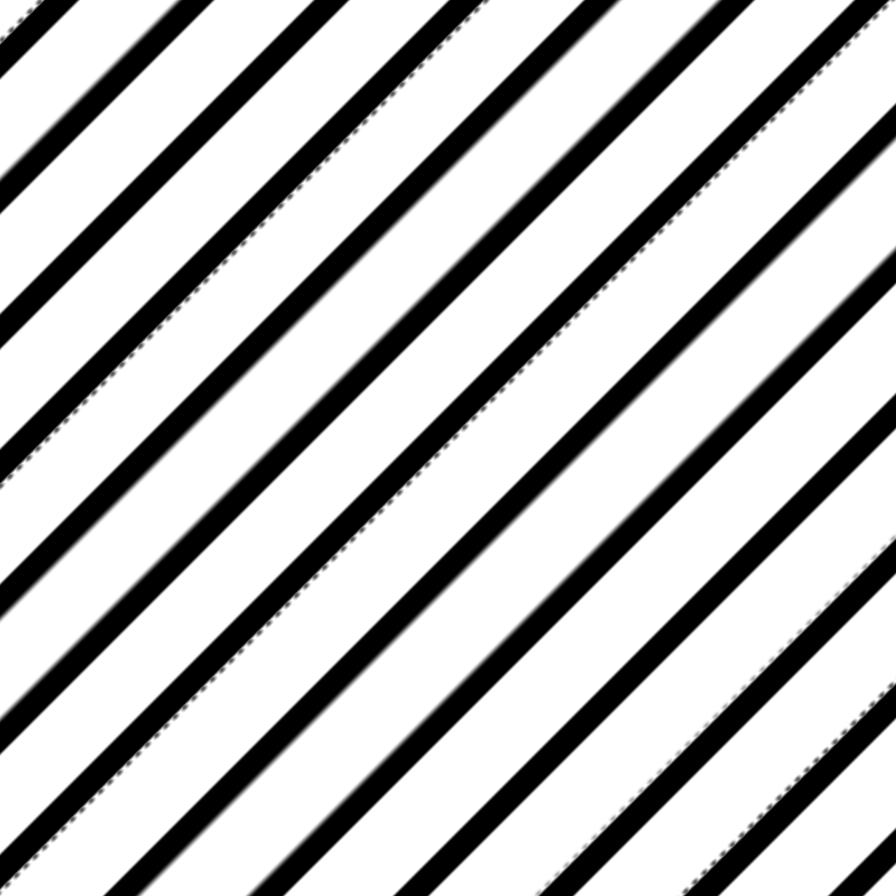
Reproduce this pattern procedurally as a Shadertoy shader.

```glsl
// Thirteen black diagonal stripes on white, rising to the right at 45 degrees.
// Stripes repeat along the falling diagonal with a tighter pitch above the main
// stripe than below it; some edges carry a grey fringe or a fine serration.

const vec3  PAPER = vec3(1.0);
const vec3  INK   = vec3(0.0);

// Lengths are measured along x + (1 - y), which runs from 0 to 2.
const float MAIN_STRIPE  = 0.9733;
const float PITCH_ABOVE  = 0.1508;
const float PITCH_BELOW  = 0.1618;
const float HALF_WIDTH   = 0.0196;
const float CRISP_BLUR   = 0.0060;
const float FRINGE_BLUR  = 0.0125;
const float TOOTH_DEPTH  = 0.0060;
const float TOOTH_INK    = 0.65;
const float TEETH_ACROSS = 96.0;

// Edge wear per stripe, upper left to lower right: -1 upper edge, +1 lower edge.
const int   REACH = 6;
const float TEETH[13]  = float[13](-1.0, 0.0, 0.0, 1.0, 0.0, 0.0, 1.0,
                                   0.0, 0.0, 0.0, -0.5, -1.0, 0.0);
const float FRINGE[13] = float[13](0.0, -1.0, 0.0, 0.0, 1.0, -1.0, 0.0,
                                   1.0, -1.0, 0.0, 0.0, 0.0, 0.0);

// Coverage of an edge; inside is positive, blur is the full ramp width.
float edgeCoverage(float inside, float blur, float pixel) {
    float ramp = max(blur, 2.0 * pixel);
    return smoothstep(-0.5 * ramp, 0.5 * ramp, inside);
}

// Solid stripe; the fringed side has a softer ramp.
float stripeInk(float offset, float fringe, float pixel) {
    float upperBlur = mix(CRISP_BLUR, FRINGE_BLUR, max(-fringe, 0.0));
    float lowerBlur = mix(CRISP_BLUR, FRINGE_BLUR, max(fringe, 0.0));
    return edgeCoverage(HALF_WIDTH + offset, upperBlur, pixel)
         * edgeCoverage(HALF_WIDTH - offset, lowerBlur, pixel);
}

// Grey teeth that stick out of one edge.
float teethInk(float offset, float along, float teeth, float pixel) {
    float outward = offset * sign(teeth);
    float wave = 0.5 + 0.5 * cos(6.2831853 * TEETH_ACROSS * along);
    float band = edgeCoverage(HALF_WIDTH + TOOTH_DEPTH - outward, CRISP_BLUR, pixel)
               * step(0.0, outward);
    return TOOTH_INK * abs(teeth) * wave * band;
}

void mainImage(out vec4 fragColor, in vec2 fragCoord) {
    vec2 uv = fragCoord / iResolution.xy;
    float pixel = 1.0 / min(iResolution.x, iResolution.y);

    // Diagonal coordinates: across the stripes and along them.
    float across = uv.x + 1.0 - uv.y - MAIN_STRIPE;
    float along = 0.5 * (uv.x + uv.y);

    // Nearest stripe and the signed offset from its centre line.
    float pitch = across < 0.0 ? PITCH_ABOVE : PITCH_BELOW;
    float stripe = floor(across / pitch + 0.5);
    float offset = across - stripe * pitch;
    int id = clamp(int(stripe) + REACH, 0, 2 * REACH);

    float ink = stripeInk(offset, FRINGE[id], pixel);
    ink = max(ink, teethInk(offset, along, TEETH[id], pixel));

    fragColor = vec4(mix(PAPER, INK, ink), 1.0);
}
```
